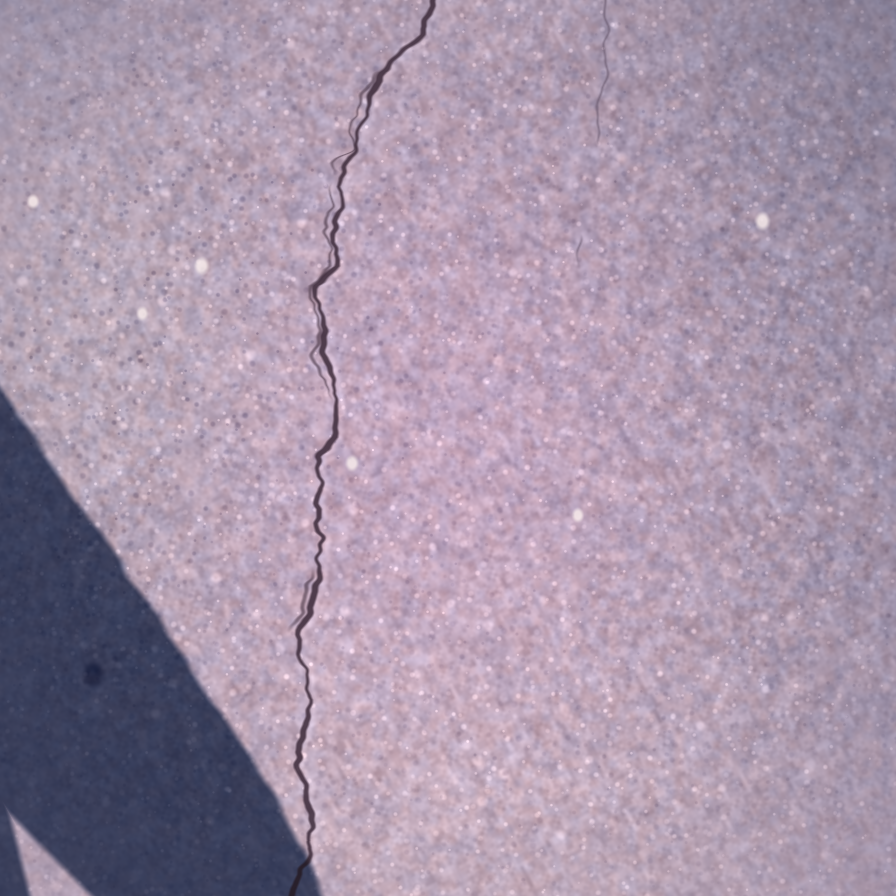
Give the GLSL for this texture, as a WebGL 1 fragment shader.

```glsl
precision highp float;
// Sunlit asphalt with a braided crack, a faint hairline and a hard slanted shadow.
// Broad colour pools carry layered value-noise grain and jittered-cell flecks;
// the crack is a chain of linear ramps in height, roughened with noise.
uniform vec2 u_resolution;

#define GRAIN 0.27
#define FLECK_GAIN 0.22
#define PIT_GAIN 0.16
#define CRACK_WIDTH 0.0024
#define CRACK_ROUGH 0.009
#define SHADOW_SOFT 0.005
#define CRACK_COLOR vec3(0.25, 0.18, 0.24)
#define SHADOW_COLOR vec3(0.225, 0.245, 0.355)

float hash(vec2 p) {
  return fract(sin(dot(p, vec2(127.1, 311.7))) * 43758.5453);
}

float noise(vec2 p) {
  vec2 i = floor(p), f = fract(p);
  f = f * f * (3.0 - 2.0 * f);
  return mix(mix(hash(i), hash(i + vec2(1, 0)), f.x),
             mix(hash(i + vec2(0, 1)), hash(i + vec2(1, 1)), f.x), f.y);
}

// Soft round stones scattered one per cell; a share of the cells stays empty.
float flecks(vec2 p, float share) {
  vec2 cell = floor(p);
  float sum = 0.0;
  for (int j = -1; j <= 1; j++) {
    for (int i = -1; i <= 1; i++) {
      vec2 c = cell + vec2(float(i), float(j));
      vec2 center = c + vec2(hash(c + 3.1), hash(c + 17.7));
      float radius = mix(0.18, 0.48, hash(c + 41.3));
      float lit = step(hash(c + 71.9), share) * mix(0.35, 1.0, hash(c + 9.4));
      sum = max(sum, lit * (1.0 - smoothstep(radius * 0.25, radius, length(p - center))));
    }
  }
  return sum;
}

float pool(vec2 p, vec2 center, vec2 size) {
  vec2 d = (p - center) / size;
  return exp(-dot(d, d));
}

float glint(vec2 p, float x, float y, float r) {
  float d = length((p - vec2(x, y)) * vec2(1.1, 0.9));
  return 1.0 - smoothstep(r * 0.45, r * 1.25, d);
}

float ramp(float y, float a, float b, float shift) {
  return shift * clamp((y - a) / (b - a), 0.0, 1.0);
}

float window(float y, float a, float b) {
  return smoothstep(a, a + 0.02, y) * (1.0 - smoothstep(b - 0.02, b, y));
}

// Horizontal place of the crack at height y, from the bottom up.
float crackX(float y) {
  float x = 0.328;
  x += ramp(y, 0.00, 0.062, 0.018) + ramp(y, 0.062, 0.153, -0.010);
  x += ramp(y, 0.153, 0.219, 0.012) + ramp(y, 0.219, 0.258, -0.012);
  x += ramp(y, 0.297, 0.368, 0.021) + ramp(y, 0.490, 0.512, 0.013);
  x += ramp(y, 0.512, 0.564, 0.002) + ramp(y, 0.564, 0.681, -0.020);
  x += ramp(y, 0.681, 0.703, 0.022) + ramp(y, 0.703, 0.792, 0.004);
  x += ramp(y, 0.792, 0.919, 0.049) + ramp(y, 0.919, 0.961, 0.042);
  x += ramp(y, 0.961, 1.0, 0.013);
  x += CRACK_ROUGH * (noise(vec2(y * 48.0, 2.0)) - 0.5);
  return x + 0.5 * CRACK_ROUGH * (noise(vec2(y * 130.0, 8.0)) - 0.5);
}

float line(float d, float width, float soft) {
  return 1.0 - smoothstep(width - soft, width + soft, abs(d));
}

void main() {
  vec2 p = gl_FragCoord.xy / u_resolution;
  float px = 1.0 / min(u_resolution.x, u_resolution.y);

  // Broad light: rosy middle, warm base, cool corners
  vec3 color = vec3(0.685, 0.615, 0.69);
  color += vec3(0.075, 0.035, 0.055) * pool(p, vec2(0.50, 0.50), vec2(0.28, 0.36));
  color += vec3(0.060, 0.050, 0.035) * pool(p, vec2(0.50, 0.10), vec2(0.36, 0.24));
  color += vec3(0.025, 0.035, 0.020) * pool(p, vec2(0.12, 0.62), vec2(0.22, 0.26));
  color -= vec3(0.15, 0.115, 0.105) * pool(p, vec2(1.05, 1.05), vec2(0.32, 0.36));
  color -= vec3(0.070, 0.055, 0.045) * pool(p, vec2(1.06, 0.30), vec2(0.20, 0.55));
  color -= vec3(0.080, 0.050, 0.040) * pool(p, vec2(-0.03, 1.04), vec2(0.25, 0.18));

  // Grain, softer towards the rim
  float focus = 1.0 - 0.5 * smoothstep(0.35, 0.75, length(p - 0.5));
  vec2 g = mat2(0.88, -0.47, 0.47, 0.88) * p;
  float grain = 0.42 * noise(g * vec2(150.0, 105.0)) + 0.33 * noise(g * 235.0 + 7.0)
              + 0.25 * noise(g * 62.0 + 31.0) - 0.5;
  float tint = noise(p * 95.0 + 53.0) - 0.5;
  float pits = flecks(g * 88.0 + 5.0, 0.35) * mix(0.45, 1.0, pool(p, vec2(0.12, 0.68), vec2(0.30)));
  float stones = 0.75 * flecks(g * 100.0, 0.22) + 0.65 * flecks(p * 52.0 + 19.0, 0.10);
  vec3 detail = vec3(GRAIN * grain) + tint * vec3(0.05, 0.0, -0.04);
  detail += FLECK_GAIN * stones * vec3(1.0, 0.92, 0.86) - PIT_GAIN * pits * vec3(1.0, 0.95, 0.8);
  color += focus * detail;

  // Pale stones
  float pale = glint(p, 0.225, 0.703, 0.009) + glint(p, 0.851, 0.753, 0.009);
  pale += glint(p, 0.393, 0.483, 0.008) + glint(p, 0.645, 0.425, 0.007);
  pale += glint(p, 0.037, 0.775, 0.007) + glint(p, 0.159, 0.650, 0.007);
  color = mix(color, vec3(0.97, 0.92, 0.92), 0.85 * min(pale, 1.0));

  // Shadow with a sunlit wedge in its lower corner
  float edge = 0.676 * (0.57 - p.y) - 0.23 * max(0.108 - p.y, 0.0);
  edge += 0.007 * (noise(vec2(p.y * 45.0, 4.0)) - 0.5);
  float soft = max(SHADOW_SOFT, px);
  float shade = 1.0 - smoothstep(-soft, soft, (p.x - edge) * 0.83);
  float wedge = min(p.x - 0.012 - 0.25 * (0.087 - p.y), (0.102 - p.y - p.x) * 0.71);
  shade *= 1.0 - smoothstep(-soft, soft, wedge);
  vec3 dark = SHADOW_COLOR + 0.38 * focus * detail;
  dark -= 0.10 * glint(p, 0.105, 0.247, 0.014);
  color = mix(color, dark, shade);

  // Crack: main strand, braided side strand and a lit lip
  float x = crackX(p.y);
  float slope = (crackX(p.y + 0.004) - crackX(p.y - 0.004)) / 0.008;
  float d = (p.x - x) / sqrt(1.0 + slope * slope);
  float width = CRACK_WIDTH * mix(0.6, 1.6, noise(vec2(p.y * 32.0, 13.0)));
  float blur = max(0.0018, px);
  float braid = max(window(p.y, 0.29, 0.37), max(window(p.y, 0.80, 0.93), window(p.y, 0.55, 0.80)));
  float side = d + 0.013 * noise(vec2(p.y * 55.0, 21.0));
  color += 0.07 * line(d - 0.006, 0.0025, 0.003) * (1.0 - shade);
  color = mix(color, CRACK_COLOR, 0.55 * braid * line(side, width * 0.6, blur));
  color = mix(color, CRACK_COLOR * (1.0 - 0.4 * shade), 0.88 * line(d, width, blur));

  // Broken hairline at the upper right
  float hairX = 0.645 + 0.032 * smoothstep(0.70, 0.96, p.y) + 0.008 * (noise(vec2(p.y * 60.0, 37.0)) - 0.5);
  float hair = line(p.x - hairX, 0.0012, blur) * smoothstep(0.69, 0.73, p.y);
  hair *= mix(smoothstep(0.35, 0.65, noise(vec2(p.y * 28.0, 45.0))), 1.0, smoothstep(0.92, 0.95, p.y));
  color = mix(color, vec3(0.40, 0.34, 0.42), 0.6 * hair);

  gl_FragColor = vec4(clamp(color, 0.0, 1.0), 1.0);
}
```
